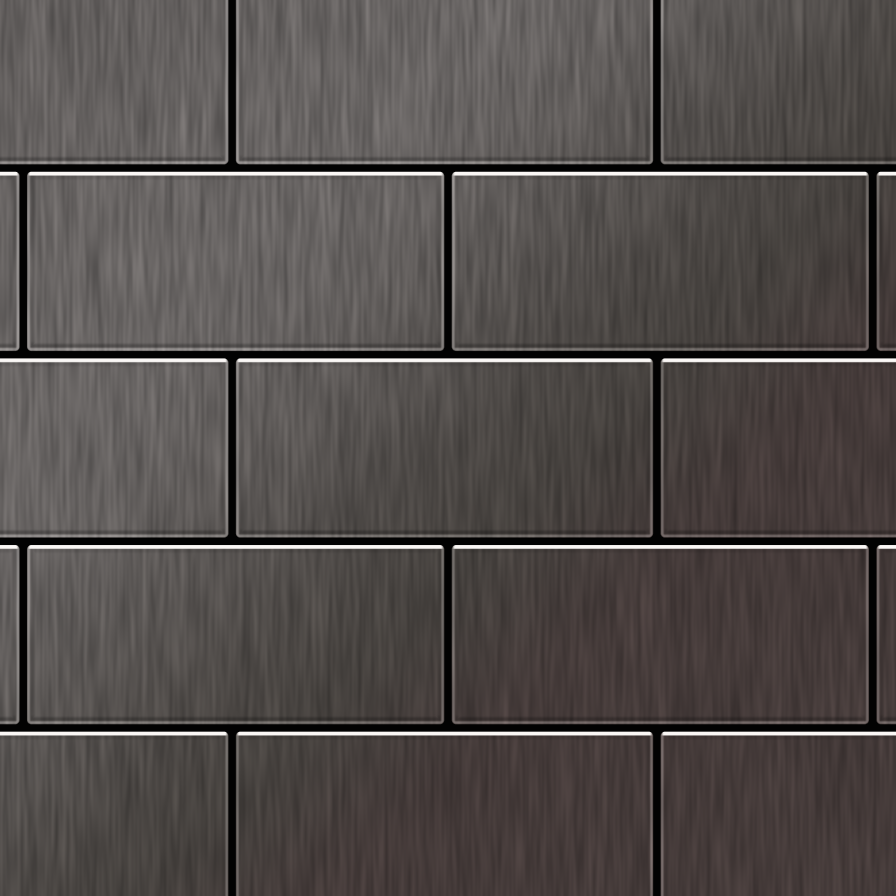
Give the GLSL for this pattern, as a Shadertoy shader.

```glsl
// Brushed dark-metal tiles in a half-offset running bond with black joints.
// Each tile is a rounded-box distance with a lit bevel; stretched gradient
// noise makes the vertical grain, and a diagonal ramp tints the whole wall.

vec2 hashGradient(vec2 cell) {
    vec3 h = fract(cell.xyx * vec3(0.1031, 0.1030, 0.0973));
    h += dot(h, h.yzx + 33.33);
    float angle = 6.2832 * fract((h.x + h.y) * h.z);
    return vec2(cos(angle), sin(angle));
}

float gradientNoise(vec2 p) {
    vec2 i = floor(p), f = p - i;
    vec2 u = f * f * f * (f * (f * 6.0 - 15.0) + 10.0);
    vec2 e = vec2(1.0, 0.0);
    float low = mix(dot(hashGradient(i), f),
                    dot(hashGradient(i + e), f - e), u.x);
    float high = mix(dot(hashGradient(i + e.yx), f - e.yx),
                     dot(hashGradient(i + 1.0), f - 1.0), u.x);
    return mix(low, high, u.y);
}

float roundedBox(vec2 p, vec2 halfSize, float radius) {
    vec2 q = abs(p) - halfSize + radius;
    return length(max(q, 0.0)) + min(max(q.x, q.y), 0.0) - radius;
}

// Fine, medium and broad vertical scratches
float brushedGrain(vec2 p) {
    return gradientNoise(p * vec2(233.0, 17.0))
         + 0.8 * gradientNoise(p * vec2(141.0, 9.0) + 31.7)
         + 0.4 * gradientNoise(p * vec2(47.0, 4.0) + 73.3);
}

// Light grey through neutral dark to warm brown, from upper left to lower right
vec3 metalTint(float t) {
    vec3 tint = mix(vec3(0.385, 0.37, 0.365), vec3(0.41, 0.395, 0.39), smoothstep(0.0, 0.45, t));
    tint = mix(tint, vec3(0.275, 0.258, 0.245), smoothstep(0.55, 1.2, t));
    return mix(tint, vec3(0.27, 0.23, 0.225), smoothstep(1.12, 1.4, t));
}

void mainImage(out vec4 fragColor, in vec2 fragCoord) {
    vec2 uv = fragCoord / iResolution.xy;
    float pixel = 1.0 / iResolution.y;

    // Running-bond layout
    vec2 pitch = vec2(0.474, 0.2083);
    float row = floor((uv.y - 0.1875) / pitch.y);
    vec2 origin = vec2(mix(0.026, 0.2591, mod(row, 2.0)), 0.1875);
    vec2 grid = (uv - origin) / pitch;
    vec2 tile = floor(grid);
    vec2 local = (grid - tile - 0.5) * pitch;
    vec2 halfSize = 0.5 * pitch - 0.0041;
    float dist = roundedBox(local, halfSize, 0.005);
    float depth = -dist;

    // Brushed face, with its own grain on every tile
    float grain = brushedGrain(uv + 0.37 * tile);
    vec3 color = metalTint(uv.x + 1.0 - uv.y) * (1.0 + 0.2 * grain);

    // Dark crease inside the bevel, strongest along the bottom
    float bottom = smoothstep(0.012, 0.006, local.y + halfSize.y);
    float crease = smoothstep(0.003, 0.0055, depth) * smoothstep(0.0105, 0.006, depth);
    color *= 1.0 - crease * mix(0.1, 0.24, bottom);

    // Grey rim on all sides
    float rim = smoothstep(0.0, 0.0015, depth) * smoothstep(0.0045, 0.002, depth);
    color += 0.17 * rim;

    // Bright upper edge
    float topEdge = smoothstep(0.0052, 0.0032, halfSize.y - local.y);
    topEdge *= smoothstep(0.0, 0.004, halfSize.x - abs(local.x));
    color = mix(color, vec3(0.98, 0.97, 0.96), topEdge);

    // Black joints
    float coverage = clamp(0.5 - dist / pixel, 0.0, 1.0);
    color = mix(vec3(0.008), color, coverage);
    fragColor = vec4(clamp(color, 0.0, 1.0), 1.0);
}
```
